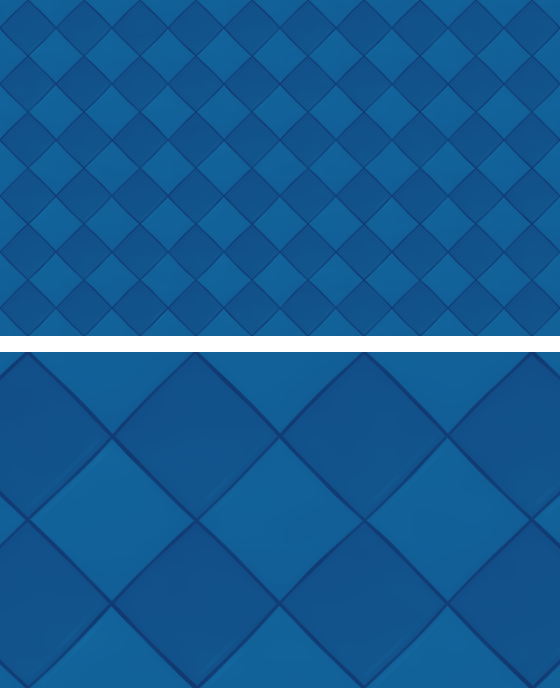
Top, the full canvas; bottom, a detail of the centre.
Write a Shadertoy shader that draws this pattern.

```glsl
const float PI = 3.14159265;
const vec2 REPEATS = vec2(10.0, 6.0);

float hash(vec2 p) {
    vec3 h = fract(p.xyx * vec3(0.1031, 0.1030, 0.0973));
    h += dot(h, h.yzx + 33.33);
    return fract((h.x + h.y) * h.z);
}

// Gradient at a lattice point, wrapped to the period
float cornerSlope(vec2 cell, vec2 offset, vec2 local, vec2 period) {
    float angle = 2.0 * PI * hash(mod(cell + offset, period) + 7.0);
    return dot(vec2(cos(angle), sin(angle)), local - offset);
}

float gradientNoise(vec2 p, vec2 period) {
    vec2 cell = floor(p), local = fract(p);
    vec2 blend = local * local * local * (local * (local * 6.0 - 15.0) + 10.0);
    float low = mix(cornerSlope(cell, vec2(0, 0), local, period),
                    cornerSlope(cell, vec2(1, 0), local, period), blend.x);
    float high = mix(cornerSlope(cell, vec2(0, 1), local, period),
                     cornerSlope(cell, vec2(1, 1), local, period), blend.x);
    return mix(low, high, blend.y);
}

void mainImage(out vec4 fragColor, in vec2 fragCoord) {
    vec2 p = fragCoord / iResolution.xy * REPEATS;
    float pixel = REPEATS.x / iResolution.x;

    // Diagonal axes: x runs up-right, y runs down-right
    vec2 q = vec2(p.x + p.y, p.x - p.y);

    // Slightly bowed, hand-drawn edges
    q += 0.012 * cos(PI * q.yx) * sin(PI * q);
    q += 0.014 * vec2(gradientNoise(p * 2.0, REPEATS * 2.0),
                      gradientNoise(p * 2.0 + 0.5, REPEATS * 2.0));

    vec2 id = floor(q + 0.5);
    vec2 local = q - id;
    vec2 edge = (0.5 - abs(local)) * 0.7071;
    float nearest = min(edge.x, edge.y);
    float isDark = mod(id.x + id.y, 2.0);
    vec2 center = mod(0.5 * vec2(id.x + id.y, id.x - id.y), REPEATS);
    float tone = hash(center * 2.0 + 3.0) - 0.5;

    // Painted faces, each with its own soft slope of light
    float slope = dot(local, vec2(-0.25, 0.75));
    float brush = gradientNoise(p * vec2(3.0, 4.0), REPEATS * vec2(3.0, 4.0));
    vec3 lightFace = vec3(0.07, 0.38, 0.60) - vec3(0.0, 0.018, 0.014) * slope;
    vec3 darkFace = vec3(0.07, 0.322, 0.545) + vec3(0.0, 0.022, 0.014) * slope;
    vec3 color = mix(lightFace, darkFace, isDark);
    color += vec3(0.0, 0.008, 0.007) * (tone + brush);

    // Faint bevel highlights and shade beside the seams
    float side = mix(-0.455, 0.43, isDark);
    float bevel = smoothstep(0.035, 0.0, abs(local.y - side)) * smoothstep(0.5, 0.3, abs(local.x));
    color += vec3(0.005, 0.020, 0.018) * bevel * (0.7 + brush);
    color -= vec3(0.0, 0.022, 0.020) * exp(-nearest * 40.0);

    // Thin seams of uneven weight
    float weight = gradientNoise(p * 3.0 + 0.3, REPEATS * 3.0);
    vec2 halfWidth = vec2(0.011, 0.009) + 0.005 * weight;
    vec2 lines = 1.0 - smoothstep(halfWidth - 0.6 * pixel, halfWidth + 0.6 * pixel, edge);
    float seam = max(lines.x, lines.y * 0.9) * (0.88 + 0.3 * weight);
    color = mix(color, vec3(0.065, 0.225, 0.445), clamp(seam, 0.0, 1.0));

    fragColor = vec4(color, 1.0);
}
```
